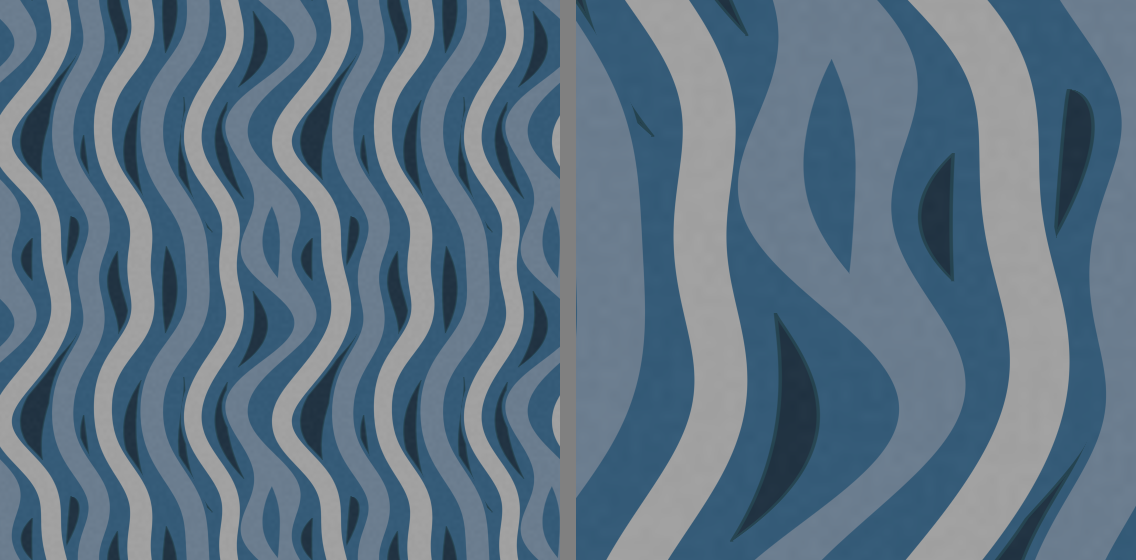
Left: the whole. Right: its middle third, enlarged.
Write a WebGL 1 fragment shader that draws this pattern.

```glsl
precision highp float;
uniform vec2 u_resolution;

// One tile spans 100 units each way, y pointing down.
float wrap(float x) {
  return mod(x + 50.0, 100.0) - 50.0;
}

// Signed distance to the right of a periodic curve made of three harmonics.
float curve(vec2 p, float mid, vec3 cosines, vec3 sines) {
  vec3 k = vec3(1.0, 2.0, 3.0) * 0.0628319;
  vec3 c = cos(k * p.y), s = sin(k * p.y);
  float x = mid + dot(cosines, c) + dot(sines, s);
  float slope = dot(k, sines * c - cosines * s);
  return wrap(p.x - x) / sqrt(1.0 + slope * slope);
}

// Pointed leaf between two tips; shape holds bow, half width, sway and skew.
float leaf(vec2 p, vec2 top, vec2 bottom, vec4 shape) {
  float len = bottom.y - top.y;
  float y = mod(p.y - top.y, 100.0);
  float t = clamp(y / len, 0.0, 1.0);
  float s = pow(t, shape.w);
  float bulge = 4.0 * s * (1.0 - s);
  float axis = mix(top.x, bottom.x, t) + shape.x * bulge
             + shape.z * sin(6.28319 * t);
  float side = abs(wrap(p.x - axis)) - shape.y * bulge;
  return max(side * 0.85, y - len);
}

float hash(vec2 cell) {
  return fract(sin(dot(cell, vec2(41.3, 289.1))) * 4375.5);
}

// Value noise that wraps after a whole number of cells.
float noise(vec2 p, float period) {
  vec2 i = floor(p), f = fract(p);
  f = f * f * (3.0 - 2.0 * f);
  vec2 a = mod(i, period), b = mod(i + 1.0, period);
  return mix(mix(hash(a), hash(vec2(b.x, a.y)), f.x),
             mix(hash(vec2(a.x, b.y)), hash(b), f.x), f.y);
}

float fill(float d, float pixel) {
  return 1.0 - smoothstep(-0.7 * pixel, 0.7 * pixel, d);
}

void main() {
  vec2 uv = gl_FragCoord.xy / u_resolution;
  vec2 p = fract(vec2(uv.x, 1.0 - uv.y) * 2.0) * 100.0;
  float pixel = 200.0 / min(u_resolution.x, u_resolution.y);

  // Pale grey ribbons
  float grey = abs(curve(p, 13.54, vec3(9.45, -3.06, 0.34), vec3(0.6, 0.85, 0.6))) - 3.55;
  grey = min(grey, abs(curve(p, 44.9, vec3(7.21, -1.43, -0.7), vec3(-1.5, 0.91, 0.57)))
                   - 3.7 - 0.5 * cos(p.y * 0.0628319));
  grey = min(grey, abs(curve(p, 77.8, vec3(6.93, -2.41, -0.42), vec3(-0.46, 0.91, 0.46))) - 3.15);

  // Slate ribbons; the last has two separate edges and a slit
  float slate = abs(curve(p, 29.5, vec3(5.42, -2.47, -0.86), vec3(-1.54, 0.39, 0.42))) - 3.8;
  slate = min(slate, abs(curve(p, 63.25, vec3(8.7, -0.72, -0.5), vec3(-1.25, 0.52, 0.31))) - 4.05);
  float leftEdge = curve(p, 90.65, vec3(6.0, -3.78, -0.53), vec3(4.53, 5.78, 0.36));
  float rightEdge = curve(p, 102.1, vec3(9.35, -4.04, -0.23), vec3(-0.16, 3.65, 0.89));
  float forked = max(-leftEdge, rightEdge);
  float slit = leaf(p, vec2(97.1, 73.7), vec2(99.2, 99.2), vec4(-1.3, 3.1, 0.3, 1.0));
  slate = min(slate, max(forked, -slit));

  // Dark leaves in the gaps
  float dark = leaf(p, vec2(27.9, 18.8), vec2(15.1, 64.1), vec4(-7.8, 4.4, 0.0, 1.4));
  dark = min(dark, leaf(p, vec2(11.6, 84.9), vec2(11.5, 100.0), vec4(-2.1, 1.9, 0.0, 1.0)));
  dark = min(dark, leaf(p, vec2(25.3, 77.3), vec2(23.7, 94.8), vec4(1.6, 1.8, 0.0, 0.6)));
  dark = min(dark, leaf(p, vec2(41.9, 89.8), vec2(42.2, 126.0), vec4(0.3, 2.5, -1.7, 0.9)));
  dark = min(dark, leaf(p, vec2(29.9, 48.2), vec2(32.0, 65.1), vec4(-1.0, 1.0, 0.0, 1.0)));
  dark = min(dark, leaf(p, vec2(50.5, 35.7), vec2(52.1, 74.2), vec4(-4.9, 2.2, 0.0, 1.0)));
  dark = min(dark, leaf(p, vec2(59.4, 88.0), vec2(59.1, 118.8), vec4(1.4, 2.6, 0.0, 1.0)));
  dark = min(dark, leaf(p, vec2(65.6, 34.6), vec2(75.8, 82.8), vec4(-6.2, 1.4, 0.0, 1.5)));
  dark = min(dark, leaf(p, vec2(81.2, 36.5), vec2(87.0, 70.8), vec4(-4.9, 2.1, 0.0, 1.0)));
  dark = min(dark, leaf(p, vec2(90.4, 3.9), vec2(85.2, 31.0), vec4(5.2, 2.5, 0.0, 1.1)));
  dark = max(dark, 1.3 - min(grey, slate));

  // Layers
  vec3 color = vec3(0.207, 0.357, 0.47);
  color = mix(color, vec3(0.15, 0.27, 0.32), fill(dark - 0.15, pixel));
  color = mix(color, vec3(0.13, 0.20, 0.26), fill(dark + 0.2, pixel));
  color = mix(color, vec3(0.42, 0.49, 0.56), fill(slate, pixel));
  color = mix(color, vec3(0.63), fill(grey, pixel));

  // Faint printed grain
  color += 0.016 * (noise(uv * 160.0, 160.0) - 0.5);
  gl_FragColor = vec4(color, 1.0);
}
```
